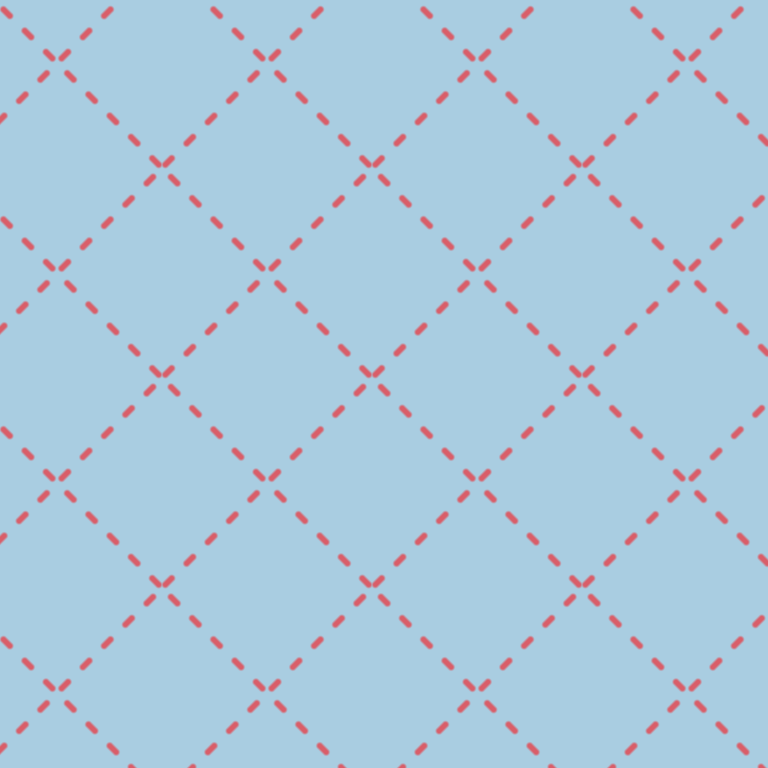
This pattern is drawn by a three.js fragment shader. Its source:

```glsl
varying vec2 vUv;

const vec3 GROUND = vec3(0.663, 0.804, 0.882);
const vec3 THREAD = vec3(0.85, 0.37, 0.41);

const float PERIOD = 0.27344;               // width and height of one diamond
const vec2 CROSSING = vec2(0.4844, 0.5078); // crossing where the dash run restarts
const float DASH_COUNT = 10.0;              // dashes down one period
const float DASH_PITCH = 0.02768;           // vertical step between dashes
const float FIRST_DASH = 0.01582;           // drop from the crossing to the first dash
const float RUN_START = 0.0039;             // gap below the crossing, where runs join
const float DASH_HALF_LENGTH = 0.0059;
const float DASH_RADIUS = 0.0039;
const float SOFTNESS = 0.0021;

// Distance to a round-capped dash centred on the origin
float dashDistance(vec2 p, vec2 direction) {
  float along = clamp(dot(p, direction), -DASH_HALF_LENGTH, DASH_HALF_LENGTH);
  return length(p - direction * along) - DASH_RADIUS;
}

// Distance to the dashed diamond lattice
float latticeDistance(vec2 uv) {
  float halfPeriod = 0.5 * PERIOD;

  // Mirror about each crossing, so both diagonals become one zigzag
  float side = abs(mod(uv.x - CROSSING.x + halfPeriod, PERIOD) - halfPeriod);
  float drop = RUN_START + mod(CROSSING.y - uv.y - RUN_START, PERIOD);

  // Centre and slope of the nearest dash on the zigzag
  float index = clamp(floor((drop - FIRST_DASH) / DASH_PITCH + 0.5), 0.0, DASH_COUNT - 1.0);
  float dashDrop = FIRST_DASH + index * DASH_PITCH;
  float dashSide = halfPeriod - abs(dashDrop - halfPeriod);
  float slope = dashDrop < halfPeriod ? 1.0 : -1.0;

  return dashDistance(vec2(side - dashSide, drop - dashDrop), normalize(vec2(slope, 1.0)));
}

void main() {
  float coverage = 1.0 - smoothstep(-SOFTNESS, SOFTNESS, latticeDistance(vUv));
  gl_FragColor = vec4(mix(GROUND, THREAD, coverage), 1.0);
}
```
